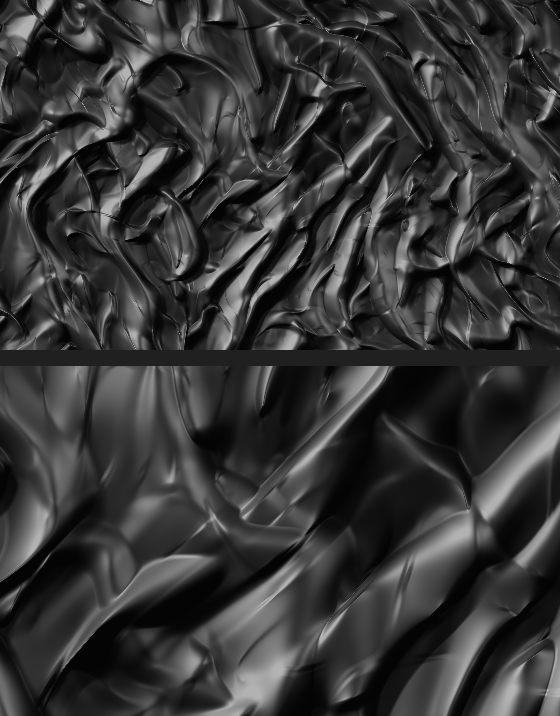
Top: the whole. Bottom: its middle third, enlarged.
This texture is drawn by a Shadertoy shader. Its source:

```glsl
// Crumpled black satin: curving, overlapping folds with soft sheen and deep shadows.

const float PI = 3.14159;
const vec3 KEY_LIGHT = vec3(-0.60, 0.42, 0.68);
const vec3 RIM_LIGHT = vec3(0.66, 0.24, 0.71);

vec3 hash3(vec2 cell) {
    vec3 v = fract(vec3(cell.xyx) * vec3(0.1031, 0.1030, 0.0973));
    v += dot(v, v.yxz + 33.33);
    return fract((v.xxy + v.yzz) * v.zyx);
}

// Layered sines bend the cloth so that folds curve.
vec2 drape(vec2 p) {
    p += 0.042 * sin(6.1 * p.yx + vec2(0.4, 4.6));
    p += 0.018 * sin(12.7 * p.yx - 4.0 * p + vec2(3.7, 1.2));
    p += 0.006 * sin(29.0 * p.yx + 9.0 * p + vec2(1.9, 5.3));
    return p;
}

// Cellular waves: every cell pulls the cloth in its own direction,
// and the blended phase makes folds that merge and pinch.
float folds(vec2 p, float frequency, float skew) {
    vec2 base = floor(p);
    vec2 wave = vec2(0.0);
    for (int y = -1; y <= 1; y++) {
        for (int x = -1; x <= 1; x++) {
            vec2 cell = base + vec2(x, y);
            vec3 rnd = hash3(cell + 17.0);
            vec2 d = p - cell - mix(vec2(0.15), vec2(0.85), rnd.xy);
            // Mostly upright and diagonal folds, facing either way
            float turn = fract(2.0 * rnd.z) - 0.5;
            float angle = 2.5 * turn + PI * step(0.5, rnd.z);
            float phase = frequency * dot(d, vec2(cos(angle), sin(angle)))
                        + 2.0 * PI * fract(rnd.x * 7.3 + rnd.y * 3.1);
            float window = max(1.0 - dot(d, d) / 1.3, 0.0);
            wave += window * window * window * vec2(cos(phase), sin(phase));
        }
    }
    float phase = atan(wave.y, wave.x + 1e-5);
    return smoothstep(0.0, 0.3, length(wave)) * sin(phase + skew * sin(phase));
}

float smoothMax(float a, float b, float k) {
    float overlap = max(k - abs(a - b), 0.0) / k;
    return max(a, b) + 0.25 * k * overlap * overlap;
}

// Three sheets of folds lie over each other; creases form where they meet.
float clothHeight(vec2 p) {
    vec2 q = drape(p);
    float broad = 0.054 * folds(q * 2.2 + vec2(3.0, 8.0), 11.5, 0.85);
    float narrow = 0.037 * folds(q * 3.3 + vec2(41.0, 23.0), 11.0, 0.9);
    float small = 0.024 * folds(q * 5.2 + vec2(67.0, 5.0), 10.5, 0.85);
    float wrinkles = 0.0022 * folds(q * 8.7 + vec2(11.0, 52.0), 10.0, 0.6);
    float sheets = smoothMax(broad, narrow, 0.006);
    return smoothMax(sheets, small - 0.006, 0.005)
         + 0.2 * narrow + 0.22 * small + wrinkles;
}

float satinTone(vec3 normal) {
    float key = dot(normal, KEY_LIGHT);
    float rim = max(dot(normal, RIM_LIGHT), 0.0);
    float diffuse = 0.22 * max(key + 0.02, 0.0);
    float sheen = 0.42 * pow(max(key, 0.0), 7.0);
    return diffuse + sheen + 0.34 * pow(rim, 10.0);
}

void mainImage(out vec4 fragColor, in vec2 fragCoord) {
    vec2 p = fragCoord / iResolution.y;

    // Surface slope
    float e = 0.0015;
    float h = clothHeight(p);
    vec2 slope = vec2(clothHeight(p + vec2(e, 0.0)) - h,
                      clothHeight(p + vec2(0.0, e)) - h) / e;
    vec3 normal = normalize(vec3(-slope, 1.0));

    // Shadow cast by the neighbouring fold, and darkness in the valleys
    vec2 toLight = normalize(KEY_LIGHT.xy);
    float rise = clothHeight(p + 0.024 * toLight) - h;
    float shadow = 1.0 - 0.75 * smoothstep(0.008, 0.034, rise);
    float openness = mix(0.36, 1.12, smoothstep(-0.030, 0.040, h));

    float tone = 0.016 + satinTone(normal) * shadow * openness;
    fragColor = vec4(vec3(min(tone, 0.70)), 1.0);
}
```
